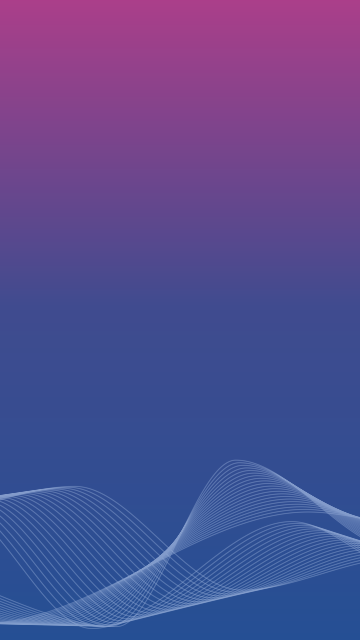
Reproduce this background procedurally as a Shadertoy shader.

```glsl
// Magenta-to-blue vertical gradient with two ribbons of fine, twisting wave lines near the bottom.

const vec3 TOP_MAGENTA = vec3(0.67, 0.245, 0.54);
const vec3 MID_INDIGO  = vec3(0.25, 0.295, 0.56);
const vec3 BASE_BLUE   = vec3(0.145, 0.31, 0.58);
const vec3 LINE_COLOR  = vec3(0.62, 0.71, 0.87);

const float HORIZON      = 0.52;    // height where the gradient changes pace
const float LINE_WIDTH   = 0.00125; // in canvas heights
const float LINE_OPACITY = 0.46;
const float RIBBON_TOP   = 0.30;    // nothing is drawn above this height
const int   LINE_COUNT   = 21;
const int   TURNS        = 5;

// Peaks and troughs of the two border waves of each ribbon, in canvas fractions
const vec2 CREST_A[TURNS] = vec2[](vec2(-0.37, 0.128), vec2(0.324, 0.021),
    vec2(0.655, 0.281), vec2(1.111, 0.141), vec2(1.5, 0.18));
const vec2 CREST_B[TURNS] = vec2[](vec2(-0.694, 0.102), vec2(-0.046, 0.026),
    vec2(0.856, 0.2), vec2(1.157, 0.18), vec2(1.6, 0.16));
const vec2 SWELL_A[TURNS] = vec2[](vec2(-0.278, 0.186), vec2(0.208, 0.24),
    vec2(0.671, 0.078), vec2(1.111, 0.128), vec2(1.435, 0.09));
const vec2 SWELL_B[TURNS] = vec2[](vec2(-0.602, 0.154), vec2(-0.139, 0.212),
    vec2(0.255, 0.018), vec2(0.81, 0.185), vec2(1.157, 0.102));

// Height (x) and slope (y) of the wave blended between two borders
vec2 blendedWave(vec2 a[TURNS], vec2 b[TURNS], float blend, float x) {
    vec2 wave = vec2(0.0);
    vec2 start = mix(a[0], b[0], blend);
    for (int i = 1; i < TURNS; i++) {
        vec2 end = mix(a[i], b[i], blend);
        if (x >= start.x && x < end.x) {
            vec2 span = end - start;
            float u = (x - start.x) / span.x;
            wave = vec2(start.y + span.y * u * u * (3.0 - 2.0 * u),
                        6.0 * u * (1.0 - u) * span.y / span.x);
        }
        start = end;
    }
    return wave;
}

// Combined opacity of all lines in one ribbon
float ribbon(vec2 a[TURNS], vec2 b[TURNS], vec2 uv, float aspect, float pixel) {
    float clear = 1.0;
    for (int i = 0; i < LINE_COUNT; i++) {
        float blend = float(i) / float(LINE_COUNT - 1);
        vec2 wave = blendedWave(a, b, blend, uv.x);
        float dist = abs(uv.y - wave.x) / length(vec2(1.0, wave.y / aspect));
        float soft = max(pixel, LINE_WIDTH);
        float cover = LINE_WIDTH / soft * (1.0 - smoothstep(0.0, soft * 1.1, dist));
        clear *= 1.0 - LINE_OPACITY * cover;
    }
    return 1.0 - clear;
}

void mainImage(out vec4 fragColor, in vec2 fragCoord) {
    vec2 uv = fragCoord / iResolution.xy;
    float aspect = iResolution.x / iResolution.y;
    float pixel = 1.0 / iResolution.y;

    // Background gradient
    vec3 color = uv.y > HORIZON
        ? mix(MID_INDIGO, TOP_MAGENTA, (uv.y - HORIZON) / (1.0 - HORIZON))
        : mix(BASE_BLUE, MID_INDIGO, uv.y / HORIZON);

    // Wave ribbons
    if (uv.y < RIBBON_TOP) {
        float crest = ribbon(CREST_A, CREST_B, uv, aspect, pixel);
        float swell = ribbon(SWELL_A, SWELL_B, uv, aspect, pixel);
        float cover = 1.0 - (1.0 - crest) * (1.0 - swell);
        color = mix(color, LINE_COLOR, min(cover, 0.75));
    }
    fragColor = vec4(color, 1.0);
}
```
